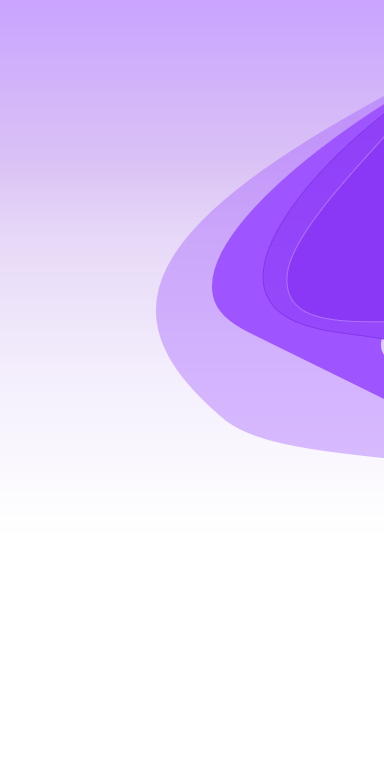
A WebGL 2 fragment shader for this background:

```glsl
#version 300 es
precision highp float;

uniform vec2 u_resolution;
out vec4 fragColor;

const int CURVE_STEPS = 20;
const float FAR_RIGHT = 3.0;

const vec3 LILAC = vec3(0.79, 0.64, 1.0);
const vec3 MAUVE = vec3(0.855, 0.76, 0.96);
const vec3 MIST = vec3(0.905, 0.85, 0.97);
const vec3 PALE = vec3(0.96, 0.94, 0.99);
const vec3 VIOLET = vec3(0.62, 0.33, 1.0);
const vec3 DEEP_VIOLET = vec3(0.54, 0.22, 0.96);
const vec3 DARK_LINE = vec3(0.49, 0.19, 0.90);
const vec3 LIGHT_LINE = vec3(0.72, 0.50, 1.0);

// Folds one edge into nearest.x (squared distance) and nearest.y (inside sign)
void addEdge(vec2 p, vec2 a, vec2 b, inout vec2 nearest) {
  vec2 edge = b - a;
  vec2 rel = p - a;
  vec2 gap = rel - edge * clamp(dot(rel, edge) / max(dot(edge, edge), 1e-9), 0.0, 1.0);
  nearest.x = min(nearest.x, dot(gap, gap));
  bvec3 side = bvec3(p.y >= a.y, p.y < b.y, edge.x * rel.y > edge.y * rel.x);
  if (all(side) || !any(side)) nearest.y = -nearest.y;
}

vec2 cubic(vec2 a, vec2 b, vec2 c, vec2 d, float t) {
  float s = 1.0 - t;
  return s * s * s * a + 3.0 * s * t * (s * b + t * c) + t * t * t * d;
}

void addCurve(vec2 p, vec2 a, vec2 b, vec2 c, vec2 d, inout vec2 nearest) {
  vec2 from = a;
  for (int i = 1; i <= CURVE_STEPS; i++) {
    vec2 to = cubic(a, b, c, d, float(i) / float(CURVE_STEPS));
    addEdge(p, from, to, nearest);
    from = to;
  }
}

// Signed distance to a blob of three curves, closed beyond the right border
float blob(vec2 p, vec2 top, vec2 c1, vec2 c2, vec2 left, vec2 c3, vec2 c4,
           vec2 low, vec2 c5, vec2 c6, vec2 end) {
  vec2 nearest = vec2(1e3, 1.0);
  vec2 endFar = vec2(FAR_RIGHT, end.y);
  vec2 topFar = top + (top - c1) * 2.0;
  addCurve(p, top, c1, c2, left, nearest);
  addCurve(p, left, c3, c4, low, nearest);
  addCurve(p, low, c5, c6, end, nearest);
  addEdge(p, end, endFar, nearest);
  addEdge(p, endFar, topFar, nearest);
  addEdge(p, topFar, top, nearest);
  return sqrt(nearest.x) * nearest.y;
}

float fill(float dist, float blur) {
  return clamp(0.5 - dist / blur, 0.0, 1.0);
}

float stroke(float dist, float halfWidth, float blur) {
  return fill(abs(dist) - halfWidth, blur) * min(1.0, 2.0 * halfWidth / blur);
}

float ramp(float from, float to, float x) {
  return clamp((x - from) / (to - from), 0.0, 1.0);
}

vec3 backdrop(float y) {
  vec3 color = mix(LILAC, MAUVE, ramp(0.0, 0.42, y));
  color = mix(color, MIST, ramp(0.42, 0.62, y));
  color = mix(color, PALE, ramp(0.62, 1.0, y));
  return mix(color, vec3(1.0), ramp(1.0, 1.4, y));
}

void main() {
  // Canvas width is 1, height is 2, y runs down from the top
  vec2 uv = gl_FragCoord.xy / u_resolution;
  vec2 p = vec2(uv.x, 2.0 - 2.0 * uv.y);
  float blur = max(1.0 / u_resolution.x, 2.0 / u_resolution.y);

  float veil = blob(p, vec2(1.0, 0.25), vec2(0.682, 0.424), vec2(0.406, 0.612),
    vec2(0.406, 0.807), vec2(0.406, 0.917), vec2(0.487, 1.010),
    vec2(0.586, 1.094), vec2(0.664, 1.154), vec2(0.807, 1.172), vec2(1.0, 1.193));
  float body = blob(p, vec2(1.0, 0.271), vec2(0.771, 0.417), vec2(0.552, 0.609),
    vec2(0.552, 0.745), vec2(0.552, 0.812), vec2(0.602, 0.844),
    vec2(0.667, 0.875), vec2(0.778, 0.930), vec2(0.889, 0.984), vec2(1.0, 1.039));
  float ring = blob(p, vec2(1.0, 0.297), vec2(0.828, 0.432), vec2(0.685, 0.604),
    vec2(0.685, 0.721), vec2(0.685, 0.786), vec2(0.729, 0.828),
    vec2(0.802, 0.849), vec2(0.859, 0.867), vec2(0.943, 0.872), vec2(1.0, 0.883));
  float core = blob(p, vec2(1.0, 0.357), vec2(0.885, 0.484), vec2(0.747, 0.633),
    vec2(0.747, 0.727), vec2(0.747, 0.792), vec2(0.789, 0.820),
    vec2(0.859, 0.831), vec2(0.898, 0.838), vec2(0.951, 0.838), vec2(1.0, 0.838));
  float disc = length(p - vec2(1.039, 0.898)) - 0.047;

  // Layers from back to front
  vec3 color = backdrop(p.y);
  color = mix(color, VIOLET, 0.38 * fill(veil, blur));
  color = mix(color, VIOLET, fill(body, blur));
  color = mix(color, PALE, 0.75 * fill(disc, blur));
  vec3 ringColor = mix(DEEP_VIOLET, VIOLET, mix(0.3, 0.6, ramp(0.3, 0.88, p.y)));
  color = mix(color, ringColor, fill(ring, blur));
  color = mix(color, DARK_LINE, 0.8 * stroke(ring, 0.0013, blur));
  color = mix(color, DEEP_VIOLET, fill(core, blur));
  color = mix(color, LIGHT_LINE, 0.8 * stroke(core, 0.0013, blur));

  fragColor = vec4(color, 1.0);
}
```
